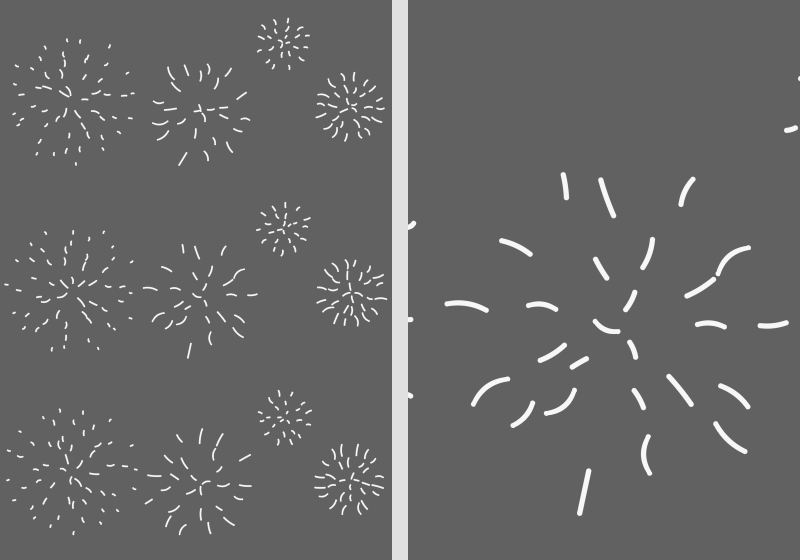
Left: the whole. Right: its middle third, enlarged.
This pattern is drawn by a Shadertoy shader. Its source:

```glsl
// Hand-drawn firework bursts: three rows of four, pale dashes on flat grey.
// Each burst is a set of rings split into angular sectors with one bent dash
// per sector; hashes vary angle, radius, length, tilt and bend in every row.

#define ROWS 3.0
#define BACKGROUND vec3(0.38)
#define INK vec3(0.97)
#define HALF_WIDTH 0.0047
#define INNER_RADIUS 0.21
#define ANGLE_JITTER 0.55
#define LENGTH_JITTER 0.7
#define TILT 0.55
#define BEND 0.32
#define CENTRE_JITTER 0.024

const float TAU = 6.2831853;

struct Burst {
    vec2 centre;    // in row heights
    float radius;
    int rings;
    vec2 spokes;    // dash count of inner and outer ring
    vec2 lengths;   // dash length of inner and outer ring
    float scatter;  // radial jitter as a share of ring spacing
};

vec4 hash4(vec3 p) {
    vec4 q = fract(p.xyzx * vec4(0.1031, 0.1030, 0.0973, 0.1099));
    q += dot(q, q.wzxy + 33.33);
    return fract((q.xxyz + q.yzzw) * q.zywx);
}

mat2 rotation(float a) {
    float c = cos(a), s = sin(a);
    return mat2(c, -s, s, c);
}

// Distance to a bent, round-ended stroke lying along x
float strokeDistance(vec2 p, float len, float bend) {
    float h = 0.5 * len;
    float x = clamp(p.x, -h, h);
    float u = x / h;
    return length(p - vec2(x, bend * len * (u * u - 0.4))) - HALF_WIDTH;
}

float ringDistance(vec2 p, float radius, float count, float len, float scatter, float seed) {
    float phase = hash4(vec3(seed, 7.0, 3.0)).x;
    float sector = floor((atan(p.y, p.x) / TAU + phase) * count);
    float d = 1e3;
    for (int i = -1; i <= 1; i++) {
        float id = mod(sector + float(i), count);
        vec4 place = hash4(vec3(id + 1.0, seed, 11.0));
        vec4 shape = hash4(vec3(id + 1.0, seed, 29.0));
        float angle = TAU * ((id + 0.5 + ANGLE_JITTER * (place.x - 0.5)) / count - phase);
        // Dash frame: x points outward
        vec2 q = rotation(angle) * p;
        q.x -= radius + scatter * (place.y - 0.5);
        q = rotation(TILT * (place.z - 0.5)) * q;
        float dashLength = len * (1.0 + LENGTH_JITTER * (shape.x - 0.5));
        d = min(d, strokeDistance(q, dashLength, BEND * (shape.y - 0.5)));
    }
    return d;
}

float burstDistance(vec2 p, Burst b, float seed) {
    p -= b.centre + CENTRE_JITTER * (hash4(vec3(seed, 2.0, 5.0)).xy - 0.5);
    float spacing = b.radius * (1.0 - INNER_RADIUS) / float(b.rings - 1);
    float d = 1e3;
    for (int k = 0; k < b.rings; k++) {
        float t = float(k) / float(b.rings - 1);
        float radius = b.radius * mix(INNER_RADIUS, 1.0, t);
        float count = floor(mix(b.spokes.x, b.spokes.y, t) + 0.5);
        float len = mix(b.lengths.x, b.lengths.y, t);
        d = min(d, ringDistance(p, radius, count, len, b.scatter * spacing, seed + 17.0 * float(k)));
    }
    return d;
}

void mainImage(out vec4 fragColor, in vec2 fragCoord) {
    // One unit is the height of a row
    vec2 p = fragCoord * ROWS / iResolution.y;
    float row = floor(p.y);
    p.y -= row;

    Burst bursts[4] = Burst[4](
        Burst(vec2(0.376, 0.461), 0.330, 5, vec2(5.0, 16.0), vec2(0.042, 0.012), 0.75),
        Burst(vec2(1.074, 0.402), 0.255, 3, vec2(4.0, 13.0), vec2(0.038, 0.060), 0.75),
        Burst(vec2(1.516, 0.770), 0.128, 3, vec2(4.0, 12.0), vec2(0.016, 0.024), 0.45),
        Burst(vec2(1.881, 0.434), 0.160, 3, vec2(4.0, 16.0), vec2(0.030, 0.045), 0.25));

    float d = 1e3;
    for (int i = 0; i < 4; i++) {
        d = min(d, burstDistance(p, bursts[i], 5.0 + 101.0 * row + 23.0 * float(i)));
    }

    float pixel = ROWS / iResolution.y;
    float ink = 1.0 - smoothstep(-0.7 * pixel, 0.7 * pixel, d);
    fragColor = vec4(mix(BACKGROUND, INK, ink), 1.0);
}
```
